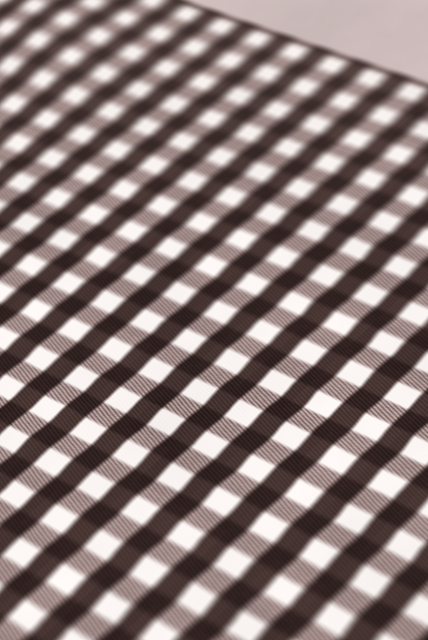
Reproduce this texture procedurally as a Shadertoy shader.

```glsl
#define WHITE vec3(0.985, 0.965, 0.955)
#define GRAY vec3(0.62, 0.535, 0.525)
#define DARK vec3(0.275, 0.205, 0.195)
#define BLACK vec3(0.185, 0.130, 0.125)
#define TABLE vec3(0.800, 0.735, 0.730)
#define CLEAR_HALF vec2(0.262, 0.258)
#define FOCUS_Y 0.95
#define TWILL_FREQ 13.0
#define TWILL_DEPTH 0.13
#define HEM_ROW 12.47

const float TAU = 6.2831853;

// Columns: step along a row, step along a stripe, origin cell
const mat3 CLOTH_TO_VIEW = mat3(
    0.0980, 0.0359, -0.0185,
    0.0873, -0.0622, 0.01305,
    0.410, 1.115, 1.0);

float hash(vec2 p) {
    return fract(sin(dot(p, vec2(127.1, 311.7))) * 43758.5453);
}

// Layered sines, roughly -1 to 1
float waves(vec2 p) {
    float sum = 0.0, amp = 0.5;
    for (int k = 0; k < 4; k++) {
        sum += amp * sin(p.x + 1.7 * sin(p.y)) * cos(0.8 * p.y - 0.6 * p.x);
        p = mat2(1.6, 1.2, -1.2, 1.6) * p + 1.3;
        amp *= 0.55;
    }
    return sum;
}

// Coverage of the dyed bands lying between whole numbers
vec2 dyedBands(vec2 cloth, float blur) {
    vec2 dist = abs(cloth - round(cloth));
    return smoothstep(CLEAR_HALF - blur, CLEAR_HALF + blur, dist);
}

void mainImage(out vec4 fragColor, in vec2 fragCoord) {
    // Canvas width is one unit, y runs downward
    vec2 view = vec2(fragCoord.x, iResolution.y - fragCoord.y) / iResolution.x;

    // Perspective with a slight sag in the far corner
    vec2 sag = (view - vec2(0.08, 0.0)) / 0.21;
    vec2 bent = view + vec2(0.0, 0.034 * exp(-dot(sag, sag)));
    vec3 q = inverse(CLOTH_TO_VIEW) * vec3(bent, 1.0);
    vec2 cloth = q.xy / q.z;

    // Depth of field
    float depth = FOCUS_Y - view.y;
    float defocus = depth > 0.0 ? depth * 0.18 : -depth * 0.13;
    float blur = 0.025 + 8.0 / iResolution.x + defocus;
    float sharp = exp(-defocus * 22.0);

    // Uneven weave along the band edges
    vec2 wobble = 0.020 * vec2(waves(cloth.yx * 2.3), waves(cloth * 1.9 + 4.0));
    wobble.x += 0.015 * sin(TAU * cloth.y);
    vec2 dyed = dyedBands(cloth + wobble, blur);

    // Twill ridges and fine threads
    float ridge = sin(TAU * TWILL_FREQ * (cloth.y + 0.4 * cloth.x)
                + 0.8 * waves(cloth * 5.0));
    float thread = waves(cloth * vec2(23.0, 41.0));
    float twill = sharp * (TWILL_DEPTH * ridge + 0.06 * thread);

    // Check colours, each repeat slightly different
    float tone = hash(round(cloth)) - 0.5;
    vec3 gray = GRAY * (1.0 + 0.06 * tone) + twill;
    vec3 clear = WHITE * (1.0 + 0.015 * tone) + 0.04 * twill;
    vec3 stripe = mix(DARK, BLACK, dyed.y) * (1.0 + 0.12 * tone) + 0.22 * twill;
    vec3 color = mix(mix(clear, gray, dyed.y), stripe, dyed.x);

    // Hazy far side, shaded near side
    float haze = smoothstep(0.7, 0.0, view.y);
    color = mix(color, vec3(0.80, 0.73, 0.72), 0.10 * haze);
    color *= 1.0 + 0.025 * waves(view * 6.0);

    // Dark hem, then the table beyond it
    float hem = smoothstep(0.22, 0.0, abs(cloth.y - HEM_ROW + 0.06));
    color = mix(color, DARK, 0.45 * hem);
    vec3 table = TABLE * (1.0 + 0.035 * waves(view * vec2(9.0, 14.0)));
    color = mix(color, table, smoothstep(-0.15, 0.15, cloth.y - HEM_ROW));

    fragColor = vec4(clamp(color, 0.0, 1.0), 1.0);
}
```
